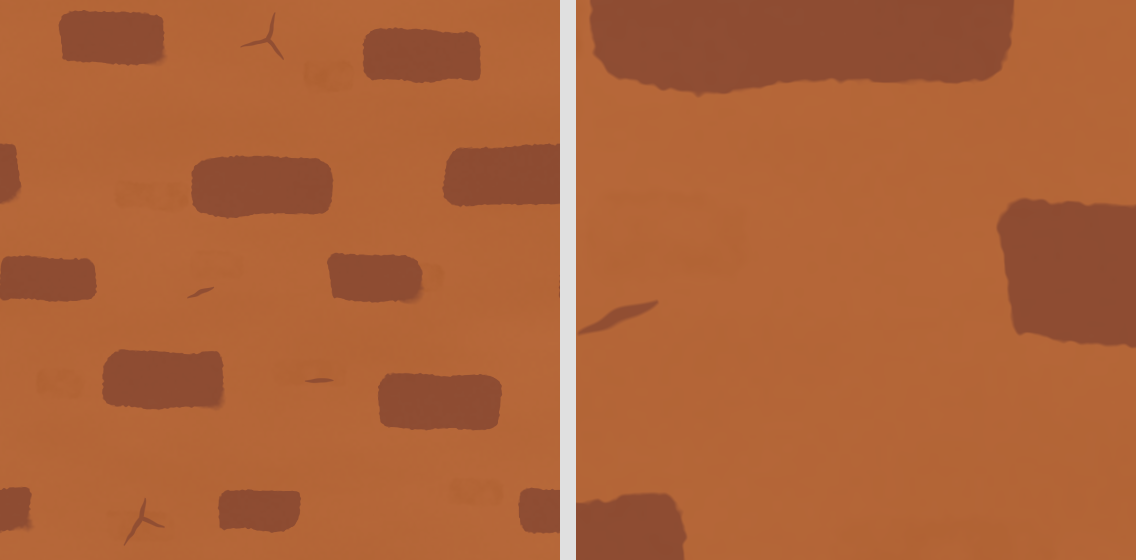
Left, the full canvas; right, a detail of the centre.
Write a Shadertoy shader that draws this texture.

```glsl
// Painted adobe wall: warm clay plaster with scattered dark bricks, faint
// ghost bricks and small cracks. Parts sit in jittered, wrapping rows; their
// outlines are rounded-box distances roughened by value noise.

#define CLAY        vec3(0.708, 0.400, 0.218)
#define BRICK       vec3(0.556, 0.298, 0.196)
#define GHOST       vec3(0.655, 0.352, 0.165)
#define ROWS        5
#define BRICKS      10
#define GHOSTS      8
#define CRACKS      4
#define WOBBLE      0.012
#define BRISTLE     0.0035
#define CRACK_WIDTH 0.0042
#define EDGE        0.0014

const float TAU = 6.28319;

float hash(vec2 p) {
    vec3 q = fract(p.xyx * 0.1031);
    q += dot(q, q.yzx + 33.33);
    return fract((q.x + q.y) * q.z);
}

float noise(vec2 p) {
    vec2 i = floor(p), f = fract(p);
    f = f * f * (3.0 - 2.0 * f);
    return mix(mix(hash(i), hash(i + vec2(1, 0)), f.x),
               mix(hash(i + vec2(0, 1)), hash(i + vec2(1, 1)), f.x), f.y);
}

float fbm(vec2 p) {
    float sum = 0.0, gain = 0.5;
    for (int i = 0; i < 4; i++) {
        sum += gain * noise(p);
        p = p * 2.03 + 17.3;
        gain *= 0.5;
    }
    return sum / 0.9375;
}

// Offset from the jittered centre of a slot, wrapping at the canvas borders
vec2 fromSlot(vec2 p, int index, float shift, vec2 jitter, float seed) {
    float row = float(index % ROWS), column = float(index / ROWS);
    vec2 centre = vec2(column * 0.5 + row * 0.31 + shift, (row + 0.5) / float(ROWS));
    centre += jitter * (2.0 * vec2(hash(vec2(seed, 1.7)), hash(vec2(seed, 5.3))) - 1.0);
    vec2 d = p - centre;
    return d - round(d);
}

// Hand-drawn rounded box with a different radius at each corner
float brickDistance(vec2 d, vec2 halfSize, float seed) {
    d.y += d.x * 0.06 * (hash(vec2(seed, 8.1)) - 0.5);
    d.x *= 1.0 + 1.2 * (hash(vec2(seed, 9.4)) - 0.4) * d.y;
    float corner = dot(step(0.0, d), vec2(1, 2));
    float radius = halfSize.y * mix(0.2, 0.75, hash(vec2(seed, 20.0 + corner)));
    vec2 q = abs(d) - halfSize + radius;
    float box = min(max(q.x, q.y), 0.0) + length(max(q, 0.0)) - radius;
    box += WOBBLE * (noise(d * 17.0 + seed * 3.1 + 40.0) - 0.5);
    return box + BRISTLE * (noise(d * 190.0 + seed + 90.0) - 0.5);
}

// Tapered arms meeting at a joint: two make a sliver, three make a fork
float crackDistance(vec2 d, int arms, float seed) {
    float nearest = 1.0;
    d += 0.004 * (vec2(noise(d * 70.0 + seed), noise(d * 70.0 + seed + 31.0)) - 0.5);
    float turn = TAU * hash(vec2(seed, 3.9));
    for (int k = 0; k < arms; k++) {
        float r = hash(vec2(seed, 12.0 + float(k)));
        float bend = arms > 2 ? 0.9 * (r - 0.5) : 0.0;
        float angle = turn + TAU * float(k) / float(arms) + bend;
        float reach = arms > 2 ? mix(0.03, 0.06, r) : 0.024;
        vec2 arm = reach * vec2(cos(angle), sin(angle));
        float t = clamp(dot(d, arm) / dot(arm, arm), 0.0, 1.0);
        nearest = min(nearest, length(d - arm * t) - CRACK_WIDTH * (1.0 - 0.75 * t * t));
    }
    return nearest;
}

void mainImage(out vec4 fragColor, in vec2 fragCoord) {
    vec2 p = fragCoord / iResolution.y;
    float edge = max(EDGE, 0.8 / iResolution.y);

    // Plaster: broad sideways washes and a trace of grain
    float wash = fbm(p * vec2(3.0, 8.0) + 5.0) - 0.5;
    float grain = noise(p * 150.0) - 0.5;
    vec3 color = CLAY + vec3(0.030, 0.026, 0.026) * wash + 0.004 * grain;

    // Ghost bricks: thin, mottled paint with soft borders
    for (int i = 0; i < GHOSTS; i++) {
        float seed = float(i) + 61.0;
        vec2 d = fromSlot(p, i, 0.25, vec2(0.12, 0.05), seed);
        vec2 halfSize = vec2(mix(0.028, 0.072, hash(vec2(seed, 2.2))), 0.025);
        float cover = smoothstep(0.004, -0.004, brickDistance(d, halfSize, seed));
        float mottle = smoothstep(0.25, 0.8, fbm(p * 45.0 + seed));
        color = mix(color, GHOST, cover * (0.12 + 0.4 * mottle) * mix(0.4, 1.0, hash(vec2(seed, 6.6))));
    }

    // Cracks: slivers and forks in the gaps between bricks
    float ink = 0.0;
    for (int i = 0; i < CRACKS; i++) {
        float seed = float(i) + 33.0;
        vec2 d = fromSlot(p, i * 3 + 1, 0.25, vec2(0.02, 0.03), seed);
        ink = max(ink, 0.92 * smoothstep(edge, -edge, crackDistance(d, 2 + i % 2, seed)));
    }

    // Bricks: evenly spread sizes, some with one brushed-out lower corner
    for (int i = 0; i < BRICKS; i++) {
        float seed = float(i) + 11.0, size = fract(float(i) * 0.618);
        vec2 d = fromSlot(p, i, 0.0, vec2(0.05, 0.035), seed);
        float height = 0.068 + 0.04 * size + 0.016 * (hash(vec2(seed, 4.4)) - 0.5);
        vec2 halfSize = 0.5 * vec2(mix(0.13, 0.26, size), height);
        float faded = step(0.6, hash(vec2(seed, 7.7)))
                    * smoothstep(0.045, 0.0, length(d - halfSize * vec2(1, -1)));
        float blur = mix(edge, 0.011, faded);
        ink = max(ink, smoothstep(blur, -blur, brickDistance(d, halfSize, seed)));
    }

    vec3 paint = BRICK + 0.012 * wash + 0.004 * grain;
    fragColor = vec4(mix(color, paint, ink), 1.0);
}
```
